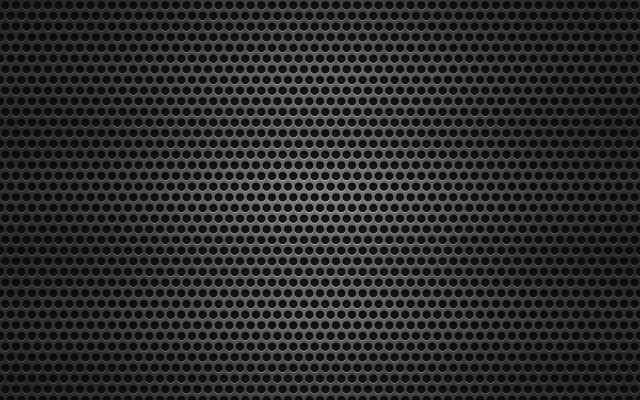
Give the GLSL for this texture, as a Shadertoy shader.

```glsl
// Perforated dark steel sheet: 60 columns by 37.5 rows of round holes, with every
// other row shifted by half a cell. Each hole has a lit lower lip and shaded upper
// lip; a soft glow in the middle, faint bands and grain vary the metal.

float hash(vec2 p) {
    return fract(sin(dot(p, vec2(127.1, 311.7))) * 43758.55);
}

float noise(vec2 p) {
    vec2 i = floor(p), f = fract(p);
    f = f * f * (3.0 - 2.0 * f);
    return mix(mix(hash(i), hash(i + vec2(1, 0)), f.x),
               mix(hash(i + vec2(0, 1)), hash(i + vec2(1, 1)), f.x), f.y);
}

// Coverage of a disc, softened over about one pixel
float disc(vec2 p, float radius, float pixel) {
    return 1.0 - smoothstep(-0.6 * pixel, 0.6 * pixel, length(p) - radius);
}

void mainImage(out vec4 fragColor, in vec2 fragCoord) {
    vec2 uv = fragCoord / iResolution.xy;
    vec2 grid = vec2(uv.x, 1.0 - uv.y) * vec2(60.0, 37.5);
    float pixel = 37.5 / iResolution.y;

    // Staggered cells, with y pointing down
    grid.y -= 0.03;
    float row = floor(grid.y);
    grid.x += 0.5 * mod(row, 2.0);
    vec2 cell = floor(grid);
    vec2 p = fract(grid) - 0.5;

    // Central glow and alternating cool and warm bands
    vec2 fromCenter = (uv - 0.5) * vec2(1.6, 0.8);
    float glow = exp(-5.0 * dot(fromCenter, fromCenter));
    float band = cos(6.2832 * ((1.0 - uv.y) / 0.305 - 0.6));
    float light = (0.155 + 0.27 * glow) * (1.0 + 0.09 * band);
    light *= 0.95 + 0.1 * noise(grid * vec2(2.0, 5.0));
    vec3 color = light * mix(vec3(1.03, 0.98, 1.03), vec3(0.98, 1.02, 1.0), 0.5 + 0.5 * band);

    // Lip around the hole: dark above, bright below
    float down = p.y / max(length(p), 0.001);
    float lip = disc(p, 0.445, pixel);
    color *= 1.0 - 0.35 * lip * smoothstep(0.1, -0.8, down);
    float shine = 0.24 + 0.42 * glow + 0.08 * hash(cell);
    color = mix(color, vec3(shine), lip * smoothstep(0.15, 0.85, down));

    // Dark opening with a faint speckled floor
    float hole = disc(p + vec2(0.0, 0.015), 0.375, pixel);
    float depth = 0.035 + 0.025 * smoothstep(-0.3, 0.3, p.y);
    depth += 0.09 * glow * disc(p, 0.22, pixel) * noise(p * 9.0 + cell * 17.0);
    color = mix(color, vec3(depth), hole);

    fragColor = vec4(color, 1.0);
}
```
